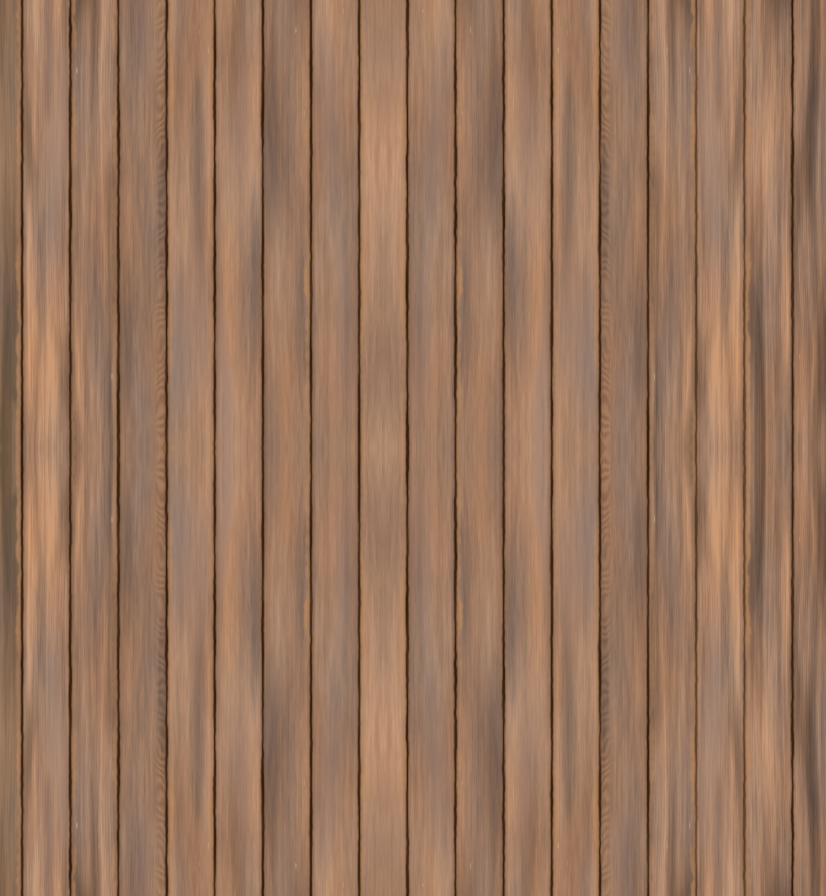
Give the GLSL for this texture, as a WebGL 1 fragment shader.

```glsl
precision highp float;
// Weathered brown timber planks, upright, mirrored about a centre board and mid height.

uniform vec2 u_resolution;

vec2 gradient(vec2 cell) {
  float a = 6.2832 * fract(sin(dot(cell, vec2(12.99, 78.23))) * 4375.85);
  return vec2(cos(a), sin(a));
}

// Gradient noise, roughly -0.7 to 0.7
float noise(vec2 p) {
  vec2 i = floor(p), f = fract(p);
  vec2 w = f * f * f * (f * (f * 6.0 - 15.0) + 10.0);
  vec2 e = vec2(1.0, 0.0);
  float low = mix(dot(gradient(i), f), dot(gradient(i + e), f - e), w.x);
  float high = mix(dot(gradient(i + e.yx), f - e.yx), dot(gradient(i + 1.0), f - 1.0), w.x);
  return mix(low, high, w.y);
}

// Layers of stretched noise
float fibres(vec2 p) {
  float sum = 0.0, weight = 0.6;
  for (int i = 0; i < 4; i++) {
    sum += weight * noise(p);
    p = p * vec2(2.1, 1.8) + 17.3;
    weight *= 0.68;
  }
  return sum;
}

void main() {
  vec2 uv = gl_FragCoord.xy / u_resolution;
  float pixel = 17.155 / u_resolution.x;

  // Plank coordinates: seams at whole numbers, then folded to mirror both ways
  float s = uv.x * 17.155 - 0.46;
  float folded = abs(s - 7.5) + 0.5;
  float v = abs(uv.y - 0.5);
  float id = floor(folded);
  float across = folded - id;
  float outer = smoothstep(4.5, 6.5, id);
  float seed = id * 23.7;

  // Wood tone: board shade, long patches, streaks and fine grain
  float drift = noise(vec2(v * 4.0, seed)) * 0.12;
  float patches = noise(vec2(across * 1.4 + seed, v * 5.0 + id * 3.1));
  float streaks = fibres(vec2((across + drift) * 5.0 + seed, v * 3.0 + id));
  float grain = fibres(vec2(folded * 14.0, v * 24.0 + 5.0));
  float tone = 0.54 + 0.19 * cos(1.8 * id) + 0.6 * patches
             + (0.42 + 0.55 * outer) * streaks + 0.3 * grain;
  vec3 wood = mix(vec3(0.50, 0.39, 0.325), vec3(0.75, 0.575, 0.45), clamp(tone, -0.35, 1.1));

  // Violet-grey weathering and rosy or golden patches
  float weather = smoothstep(0.0, 0.5, noise(vec2(across * 1.8 + seed, v * 4.0 + 31.0)));
  wood = mix(wood, vec3(0.55, 0.45, 0.41), 0.4 * weather);
  float warmth = noise(vec2(across * 2.0 + seed, v * 6.0 + 57.0));
  wood += warmth * vec3(0.06, 0.01, -0.03);

  // Dark stains, mostly on the outer boards
  float stain = smoothstep(0.05, 0.4, noise(vec2((across + drift) * 2.6 + seed, v * 4.5 + 83.0)));
  wood *= 1.0 - (0.08 + 0.16 * outer) * stain;

  // Worn dark board at the left border, with blots at mid height
  float border = 1.0 - smoothstep(-0.15, 0.0, s);
  float blots = smoothstep(-0.1, 0.4, noise(vec2(s * 3.0, v * 30.0))) * (1.0 - smoothstep(0.05, 0.12, v));
  wood = mix(wood, vec3(0.40, 0.33, 0.25), border * (0.4 + 0.5 * blots));

  // Golden edges, on the inner or outer side of chosen boards
  float ragged = 0.07 + 0.06 * noise(vec2(v * 45.0, seed)) + 0.04 * noise(vec2(v * 130.0, seed));
  float innerEdge = 1.0 - smoothstep(ragged, ragged + 0.07, across);
  float outerEdge = 1.0 - smoothstep(ragged, ragged + 0.07, 1.0 - across);
  float gilt = innerEdge * step(0.5, mod(id + 1.0, 2.0)) * step(0.5, id)
             + outerEdge * step(0.5, mod(id + 1.0, 3.0)) * step(mod(id, 2.0), 0.5);
  float fade = smoothstep(-0.35, 0.25, noise(vec2(v * 9.0, seed + 8.0)));
  wood = mix(wood, vec3(0.75, 0.54, 0.36), clamp(gilt, 0.0, 1.0) * (0.2 + 0.5 * fade));

  // Irregular saw marks along one pair of boards
  float saw = 0.5 + 0.5 * sin(v * 560.0 + across * 24.0 + 9.0 * noise(vec2(across * 4.0, v * 40.0)));
  float sawBand = (1.0 - step(0.5, abs(id - 5.0))) * (1.0 - smoothstep(0.1, 0.28, across));
  float sawFade = 0.35 + 0.3 * noise(vec2(v * 12.0, 4.0));
  wood = mix(wood, mix(vec3(0.52, 0.36, 0.25), vec3(0.74, 0.54, 0.38), saw), sawFade * sawBand);

  // Sparse pale nicks
  float nick = smoothstep(0.54, 0.66, noise(vec2(folded * 11.0 + 3.0, v * 44.0)));
  wood = mix(wood, vec3(0.78, 0.67, 0.57), 0.5 * nick);

  // Seams: soft shadow, brown lip, then the dark gap
  float line = floor(s + 0.5);
  float wobble = 0.014 * noise(vec2(v * 38.0, line * 5.7)) + 0.01 * noise(vec2(v * 110.0, line));
  float gap = abs(s - line + wobble);
  float strength = 1.0 - 0.45 * step(13.5, s) * step(s, 15.5);
  strength *= 0.88 + 0.35 * noise(vec2(v * 14.0, line * 9.1));
  float width = 0.018 + 0.014 * noise(vec2(v * 20.0, line * 3.3));
  float shadow = 1.0 - smoothstep(0.03, 0.12, gap);
  float lip = 1.0 - smoothstep(width, width + 0.025 + 0.5 * pixel, gap);
  float core = 1.0 - smoothstep(width - 0.5 * pixel, width + 0.5 * pixel, gap);
  wood = mix(wood, vec3(0.46, 0.34, 0.26), 0.4 * shadow * strength);
  wood = mix(wood, vec3(0.36, 0.25, 0.16), 0.75 * lip * strength);
  wood = mix(wood, vec3(0.20, 0.12, 0.07), clamp(core * strength, 0.0, 1.0));

  gl_FragColor = vec4(clamp(wood, 0.0, 1.0), 1.0);
}
```
